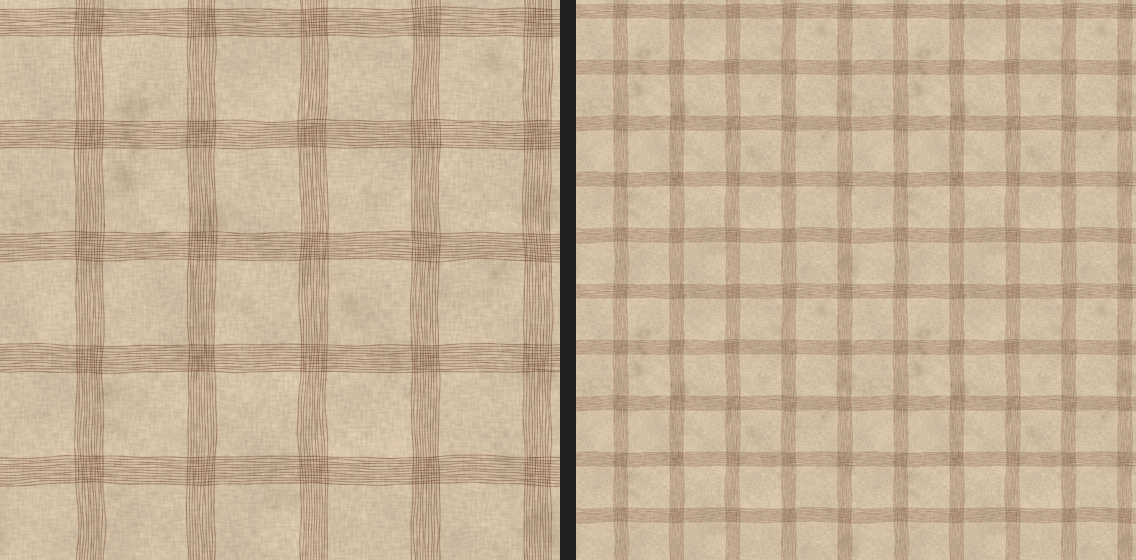
Left: one tile. Right: repeated 2 by 2.
Reproduce this pattern procedurally as a Shadertoy shader.

```glsl
const float REPEATS = 5.0;          // bands across and down
const float BAND_CENTER = 0.80;     // position inside a repeat
const int   LINES = 11;             // drawn lines per band
const float LINE_GAP = 0.0048;      // canvas units from here on
const float LINE_WIDTH = 0.0022;
const float BAND_DRIFT = 0.005;     // slow sway of a whole band
const float LINE_WOBBLE = 0.0024;   // hand tremor of a single line
const float BAND_FILL = 0.10;       // faint tint between lines
const float MOTTLE = 0.055;
const float THREAD = 0.045;
const float TWILL = 0.012;
const float TWILL_COUNT = 128.0;
const vec3  LINEN = vec3(0.822, 0.752, 0.648);
const vec3  STAIN = vec3(0.91, 0.90, 0.87);
const vec3  INK = vec3(0.775, 0.685, 0.645);
const float TAU = 6.28318;

float hash(vec2 p) {
    uint h = uint(p.x) * 1597334677u + uint(p.y) * 3812015801u;
    h = (h ^ (h >> 15)) * 2246822519u;
    h = (h ^ (h >> 13)) * 3266489917u;
    return float((h ^ (h >> 16)) & 0xffffu) / 65536.0;
}

float corner(vec2 cell, vec2 offset, vec2 period) {
    float angle = TAU * hash(mod(cell, period));
    return dot(vec2(cos(angle), sin(angle)), offset);
}

// Gradient noise that wraps after a whole number of cells, about -1 to 1
float noise(vec2 p, vec2 period) {
    vec2 c = floor(p), f = p - c;
    vec2 u = f * f * f * (f * (f * 6.0 - 15.0) + 10.0);
    vec2 e = vec2(1.0, 0.0);
    float low = mix(corner(c, f, period), corner(c + e, f - e, period), u.x);
    float high = mix(corner(c + e.yx, f - e.yx, period), corner(c + 1.0, f - 1.0, period), u.x);
    return 1.5 * mix(low, high, u.y);
}

float clouds(vec2 uv, float frequency) {
    float sum = 0.0, amplitude = 0.6;
    for (int i = 0; i < 4; i++) {
        sum += amplitude * noise(uv * frequency, vec2(frequency));
        frequency *= 2.0;
        amplitude *= 0.65;
    }
    return sum;
}

// Wrapping one-dimensional noise, one row per seed
float waver(float along, float frequency, float row) {
    float phase = frequency * hash(vec2(row, 7.0));
    return noise(vec2(along * frequency + phase, row), vec2(frequency, 256.0));
}

// Box-filtered coverage of a line at signed distance d
float lineCoverage(float d, float px) {
    float h = 0.5 * LINE_WIDTH;
    return (clamp(d + 0.5 * px, -h, h) - clamp(d - 0.5 * px, -h, h)) / px;
}

// Ink amount of the hand-drawn bands running in one direction
float bands(float across, float along, float seed, float px) {
    float t = across * REPEATS - BAND_CENTER;
    float index = floor(t + 0.5);
    float d = (t - index) / REPEATS;
    float halfBand = 0.5 * float(LINES - 1) * LINE_GAP;
    if (abs(d) > halfBand + 0.015) return 0.0;

    float row = seed + 16.0 * mod(index, REPEATS);
    d -= BAND_DRIFT * waver(along, 6.0, row + 13.0);
    float spread = 1.0 + 0.12 * waver(along, 7.0, row + 14.0);

    float edge = halfBand * spread;
    float ink = BAND_FILL * (1.0 - smoothstep(edge - 0.002, edge + 0.002, abs(d)));
    for (int i = 0; i < LINES; i++) {
        float lineRow = row + float(i);
        float place = (float(i) - 0.5 * float(LINES - 1)) * LINE_GAP * spread;
        place += LINE_WOBBLE * waver(along, 15.0, lineRow);
        float pressure = 0.88 + 0.35 * waver(along, 38.0, lineRow);
        ink = max(ink, pressure * lineCoverage(d - place, px));
    }
    return ink;
}

// Brightness of the cloth: crossed threads and a faint diagonal twill
float weave(vec2 uv, float px) {
    vec2 fine = vec2(56.0, 230.0);
    float threads = noise(uv * fine, fine) + noise(uv * fine.yx, fine.yx);
    float twill = sin(TAU * TWILL_COUNT * (uv.x + uv.y));
    float resolved = 1.0 - smoothstep(0.25, 0.5, TWILL_COUNT * px);
    float patches = 0.6 + 0.8 * noise(uv * 9.0, vec2(9.0));
    return 1.0 + THREAD * threads + TWILL * twill * resolved * patches;
}

void mainImage(out vec4 fragColor, in vec2 fragCoord) {
    vec2 uv = fragCoord / iResolution.xy;
    float px = 1.0 / min(iResolution.x, iResolution.y);

    // Worn linen
    float mottle = clouds(uv, 8.0);
    vec3 color = LINEN * (1.0 + MOTTLE * mottle) * weave(uv, px);
    float stain = smoothstep(0.15, 0.9, clouds(uv.yx, 7.0));
    color *= mix(vec3(1.0), STAIN, stain);

    // Plaid lines, darker where the bands cross
    float wear = 1.0 - 0.22 * smoothstep(0.0, 0.8, clouds(uv, 24.0));
    color *= mix(vec3(1.0), INK, wear * bands(uv.x, uv.y, 0.0, px));
    color *= mix(vec3(1.0), INK, wear * bands(uv.y, uv.x, 100.0, px));

    fragColor = vec4(clamp(color, 0.0, 1.0), 1.0);
}
```
